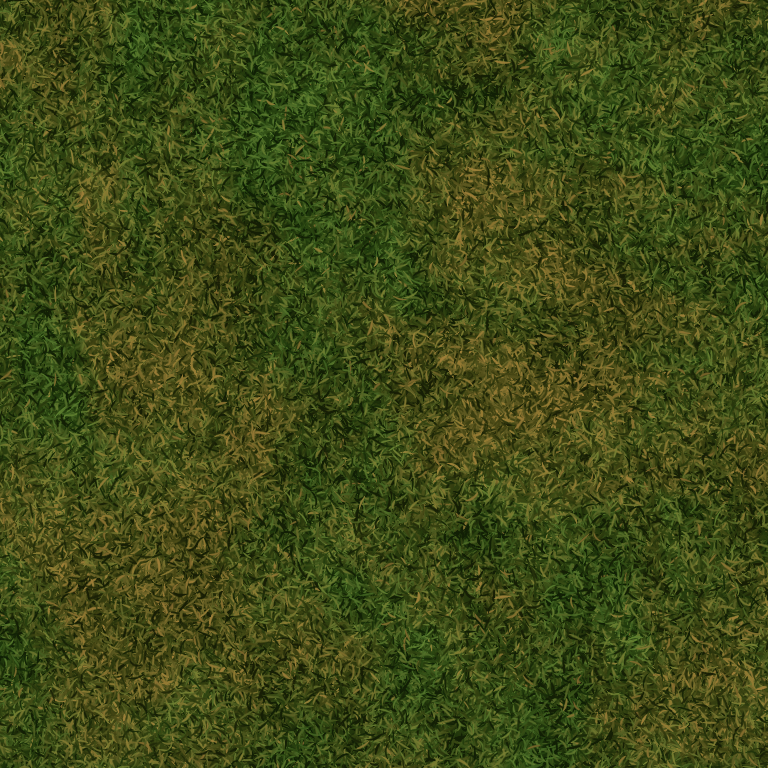
A WebGL 2 fragment shader for this texture:

```glsl
#version 300 es
precision highp float;
// Draws a mown meadow: short tangled grass blades in green, olive and dry patches.
uniform vec2 u_resolution;
out vec4 fragColor;

const int LAYERS = 16;
const float CELL = 0.0165;        // spacing of blades within one layer
const float HALF_LENGTH = 0.0135;
const float HALF_WIDTH = 0.0027;

vec4 hash4(vec2 cell, float seed) {
  vec4 q = fract(vec4(cell.xyx, seed) * vec4(0.1031, 0.1030, 0.0973, 0.1099));
  q += dot(q, q.wzxy + 33.33);
  return fract((q.xxyz + q.yzzw) * q.zywx);
}

mat2 rotation(float angle) {
  float c = cos(angle), s = sin(angle);
  return mat2(c, s, -s, c);
}

// Layered, warped sines: smooth irregular patches, roughly -1 to 1.
float patches(vec2 p, float frequency, float seed) {
  float sum = 0.0, amplitude = 0.55;
  p = p * frequency + seed;
  for (int i = 0; i < 5; i++) {
    p = rotation(1.1 + 0.3 * seed) * p;
    p += 0.8 * sin(p.yx * 0.7 + seed);
    sum += amplitude * sin(p.x + seed) * cos(p.y * 0.9);
    p *= 1.7;
    amplitude *= 0.72;
  }
  return sum;
}

// Coverage of a curved blade that tapers to both tips.
float blade(vec2 p, float angle, float halfLength, float halfWidth, float bend) {
  vec2 q = p * rotation(angle);
  float along = q.x / halfLength;
  float across = q.y + bend * halfLength * (along * along - 0.4);
  float width = halfWidth * (1.0 - along * along);
  if (width <= 0.0) return 0.0;
  float fade = smoothstep(0.0, 0.35, 1.0 - abs(along));
  return fade * (1.0 - smoothstep(0.1 * width, width, abs(across)));
}

// Five grass greens from deep shade to sunlit tips.
vec3 grassRamp(float tone) {
  float t = clamp(tone, 0.0, 1.15) * 4.0;
  vec3 c = mix(vec3(0.08, 0.12, 0.02), vec3(0.16, 0.22, 0.05), min(t, 1.0));
  c = mix(c, vec3(0.24, 0.29, 0.08), clamp(t - 1.0, 0.0, 1.0));
  c = mix(c, vec3(0.31, 0.36, 0.13), clamp(t - 2.0, 0.0, 1.0));
  return mix(c, vec3(0.42, 0.44, 0.17), max(t - 3.0, 0.0));
}

// Lays one layer of blades over x = tone, y = hue shift, z = straw.
vec3 layBlades(vec3 ground, vec2 p, float seed, float shade, float dryness,
               float lean, float minWidth) {
  vec2 grid = rotation(seed * 2.4) * p / CELL + seed * 7.31;
  vec2 home = floor(grid);
  for (int y = -1; y <= 1; y++) {
    for (int x = -1; x <= 1; x++) {
      vec2 cell = home + vec2(x, y);
      vec4 place = hash4(cell, seed + 1.7);
      vec4 look = hash4(cell, seed + 41.3);
      vec2 offset = (grid - cell - place.xy) * CELL;
      float angle = seed * 2.4 + 1.75 + lean + (place.z - 0.5) * 2.9;
      float size = mix(0.55, 1.0, place.w);
      float width = max(HALF_WIDTH * mix(0.75, 1.15, look.y), minWidth);
      float cover = blade(offset, angle, HALF_LENGTH * size, width,
                          (look.z - 0.5) * 0.8);
      float tone = 0.53 + (look.x - 0.5) * 1.35 + shade;
      float straw = step(0.985 - 0.07 * max(dryness, 0.0), look.w);
      vec3 colour = vec3(tone + 0.2 * straw, dryness + (look.y - 0.5) * 0.9, straw);
      ground = mix(ground, colour, 0.88 * cover);
    }
  }
  return ground;
}

void main() {
  float side = min(u_resolution.x, u_resolution.y);
  vec2 p = gl_FragCoord.xy / side;

  // Broad patches of shade, dryness and growing direction
  float shade = 0.13 * patches(p, 14.0, 2.3) + 0.08 * patches(p, 34.0, 5.1);
  float dryness = 0.9 * patches(p, 7.0, 3.7) + 0.3 * patches(p, 23.0, 1.2);
  float lean = 0.8 * patches(p, 9.0, 4.4);
  shade += 0.06 * dryness;

  // Blades piled over dark soil
  vec3 grass = vec3(0.3 + shade, dryness, 0.0);
  for (int i = 0; i < LAYERS; i++) {
    grass = layBlades(grass, p, float(i) + 1.0, shade, dryness, lean, 1.0 / side);
  }

  // Lush green to olive tint, then straw
  float hue = smoothstep(-1.0, 1.0, grass.y);
  vec3 tint = mix(vec3(0.76, 1.02, 0.95), vec3(1.2, 0.98, 1.03), hue);
  vec3 colour = grassRamp(grass.x) * tint;
  colour = mix(colour, vec3(0.64, 0.50, 0.23), 0.75 * grass.z);
  fragColor = vec4(colour, 1.0);
}
```
